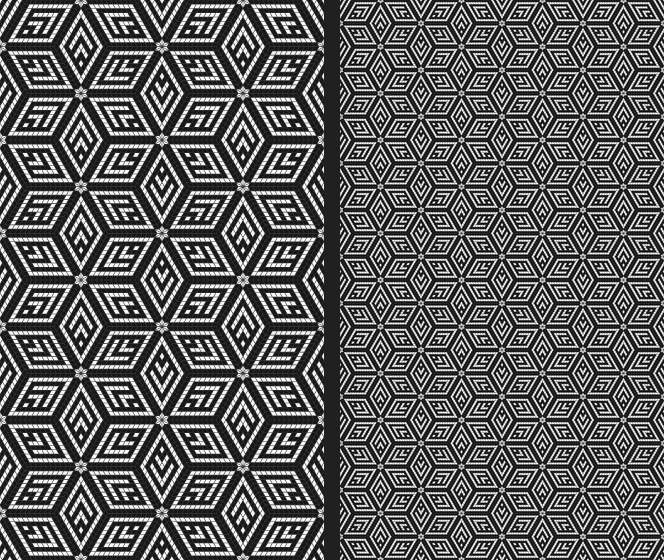
Left: one tile. Right: repeated 2 by 2.
A WebGL 2 fragment shader for this pattern:

```glsl
#version 300 es
precision highp float;
// Rhombic mosaic: six-pointed stars joined by tiled diamonds with nested chevrons.
#define COLUMNS 2.0
#define ROWS 6.0
#define TILES 11.0
#define GROUT_HALF_WIDTH 0.07
#define STAR_LINE 0.11
#define SAMPLES 4
#define BLACK_TILE vec3(0.09, 0.09, 0.09)
#define WHITE_TILE vec3(0.97, 0.97, 0.97)
#define GROUT vec3(0.215, 0.205, 0.215)

uniform vec2 u_resolution;
out vec4 outColor;

const float SQRT3 = 1.7320508;
const float SECTOR = 1.0471976;

// Offset to the nearest point of a rectangular lattice
vec2 toLattice(vec2 p, vec2 origin) {
    vec2 period = vec2(SQRT3, 1.0);
    return mod(p - origin + 0.5 * period, period) - 0.5 * period;
}

// Tile layout inside a diamond: border ring, chevrons and star petals
bool isWhite(vec2 tile) {
    float last = TILES - 1.0;
    float low = min(tile.x, tile.y);
    float high = max(tile.x, tile.y);
    float ring = min(low, last - high);
    bool border = ring == 1.0;
    bool chevron = ring > 2.0 && mod(low, 2.0) == 1.0;
    bool petal = high == 0.0 || low == last;
    return border || chevron || petal;
}

vec3 mosaic(vec2 uv) {
    vec2 p = uv * vec2(COLUMNS * SQRT3, ROWS);

    // Nearest star and its column
    vec2 even = toLattice(p, vec2(0.0, 0.5));
    vec2 odd = toLattice(p, vec2(0.5 * SQRT3, 0.0));
    bool oddColumn = dot(odd, odd) < dot(even, even);
    vec2 q = oddColumn ? odd : even;

    // Sixty-degree sector: half of one diamond
    float sector = mod(floor(atan(q.y, q.x) / SECTOR), 6.0);
    float angle = (sector + 0.5) * SECTOR;
    vec2 axis = vec2(cos(angle), sin(angle));
    float along = dot(q, axis);
    float across = dot(q, vec2(-axis.y, axis.x));
    vec2 diamond = vec2(along - SQRT3 * across, along + SQRT3 * across);

    // Chevron direction alternates between star columns
    bool upright = sector == 1.0 || sector == 4.0;
    bool tipHere = upright ? (sector == (oddColumn ? 4.0 : 1.0)) : oddColumn;
    if (!tipHere) diamond = 1.0 - diamond;

    vec2 grid = clamp(diamond, 0.0, 0.99999) * TILES;
    vec2 tile = floor(grid);
    vec2 local = grid - tile;

    // Grout around tiles, plus the spine of each star petal
    vec2 edge = min(local, 1.0 - local);
    bool grout = min(edge.x, edge.y) < GROUT_HALF_WIDTH;
    bool corner = tile.x == tile.y && (tile.x == 0.0 || tile.x == TILES - 1.0);
    bool spine = corner && abs(local.x - local.y) < STAR_LINE;
    if (grout || spine) return GROUT;
    return isWhite(tile) ? WHITE_TILE : BLACK_TILE;
}

void main() {
    // Average a regular grid of samples for smooth edges
    vec3 sum = vec3(0.0);
    for (int y = 0; y < SAMPLES; y++) {
        for (int x = 0; x < SAMPLES; x++) {
            vec2 offset = (vec2(x, y) + 0.5) / float(SAMPLES) - 0.5;
            sum += mosaic((gl_FragCoord.xy + offset) / u_resolution);
        }
    }
    outColor = vec4(sum / float(SAMPLES * SAMPLES), 1.0);
}
```
